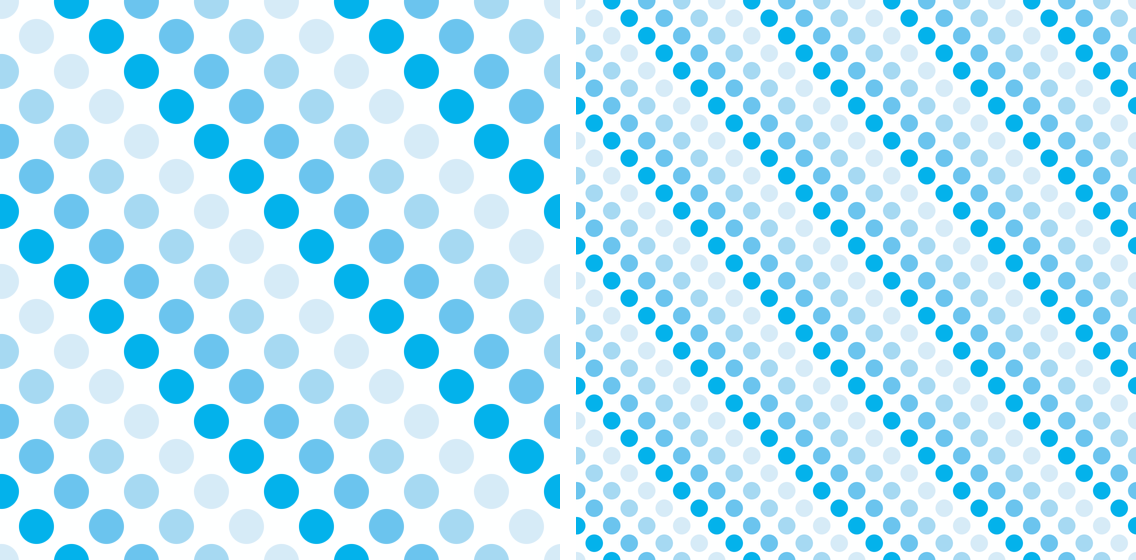
Left, the tile; right, the same tile 2 across and 2 down.
This pattern is drawn by a three.js fragment shader. Its source:

```glsl
// Staggered polka dots on white, shaded in diagonal bands from vivid to pale blue.
varying vec2 vUv;

const float STEPS = 16.0;          // half-spacings across the canvas: 8 dots per row, 16 rows
const float SHADES = 4.0;          // dots before the shading repeats: 2 bands across
const float RADIUS = 0.03125;      // dot radius in canvas units
const float SOFTNESS = 0.0013;     // half-width of the dot edge
const vec2 FIRST_DOT = vec2(0.0026, 0.0026); // lattice origin, from the top left

const vec3 PAPER = vec3(0.995, 1.0, 1.0);
const vec3 VIVID = vec3(0.01, 0.70, 0.92);
const vec3 MEDIUM = vec3(0.42, 0.77, 0.935);
const vec3 LIGHT = vec3(0.65, 0.85, 0.95);
const vec3 PALE = vec3(0.84, 0.92, 0.97);

// Axes along the two diagonals, so that every dot sits on a whole number.
vec2 toDiagonal(vec2 p) {
  return 0.5 * vec2(p.x - p.y, p.x + p.y);
}

// Shade of a diagonal line of dots, wrapping after SHADES lines.
vec3 dotColor(float line) {
  float shade = mod(line, SHADES);
  vec3 color = mix(VIVID, MEDIUM, step(0.5, shade));
  color = mix(color, LIGHT, step(1.5, shade));
  return mix(color, PALE, step(2.5, shade));
}

// Smooth coverage of a disc at a given distance from its centre.
float disc(float dist, float radius, float softness) {
  return 1.0 - smoothstep(radius - softness, radius + softness, dist);
}

void main() {
  // Nearest dot on the staggered lattice, counted down from the top left
  vec2 fromTop = vec2(vUv.x, 1.0 - vUv.y) - FIRST_DOT;
  vec2 diagonal = toDiagonal(fromTop * STEPS);
  vec2 nearest = floor(diagonal + 0.5);

  // Distance to its centre, back in canvas units
  float dist = length(diagonal - nearest) * sqrt(2.0) / STEPS;

  // Edges never get thinner than a pixel
  float softness = max(SOFTNESS, 0.7 * fwidth(vUv.x));
  float coverage = disc(dist, RADIUS, softness);
  gl_FragColor = vec4(mix(PAPER, dotColor(nearest.x - 1.0), coverage), 1.0);
}
```
